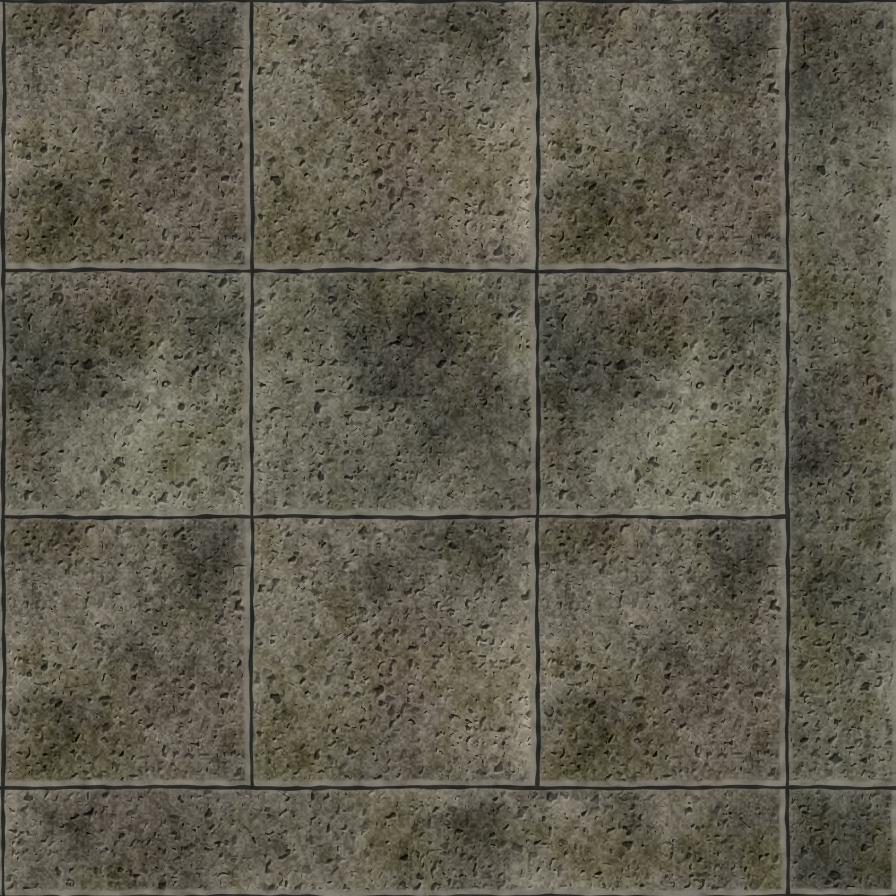
This texture is drawn by a WebGL 1 fragment shader. Its source:

```glsl
precision highp float;
uniform vec2 u_resolution;

const float TAU = 6.2831853;
const vec3 STONE = vec3(0.420, 0.400, 0.350);
const vec3 OLIVE = vec3(0.325, 0.305, 0.195);
const vec3 UMBER = vec3(0.385, 0.335, 0.300);
const vec3 PALE = vec3(0.530, 0.510, 0.465);
const vec3 JOINT = vec3(0.125, 0.127, 0.120);

vec2 hash2(vec2 p) {
  vec3 q = fract(p.xyx * vec3(0.1031, 0.1030, 0.0973));
  q += dot(q, q.yzx + 33.33);
  return fract((q.xx + q.yz) * q.zy);
}

float noise(vec2 p) {
  vec2 i = floor(p), f = fract(p);
  f = f * f * (3.0 - 2.0 * f);
  float low = mix(hash2(i).x, hash2(i + vec2(1.0, 0.0)).x, f.x);
  float high = mix(hash2(i + vec2(0.0, 1.0)).x, hash2(i + 1.0).x, f.x);
  return mix(low, high, f.y);
}

float fbm(vec2 p) {
  float sum = 0.0, amp = 0.533;
  for (int i = 0; i < 4; i++) {
    sum += amp * noise(p);
    p = p * 2.03 + 17.7;
    amp *= 0.5;
  }
  return sum;
}

// Seamless drift of a joint along its length
float wander(float along, float across) {
  float phase = TAU * across * 2.0;
  return 0.0007 * sin(TAU * 3.0 * along + phase)
       + 0.0004 * sin(TAU * 11.0 * along - phase)
       + 0.0002 * sin(TAU * 31.0 * along + 2.0 * phase);
}

// Start, end and index of the interval holding t
vec3 span(float t, vec3 cuts) {
  if (t < cuts.x) return vec3(0.0, cuts.x, 0.0);
  if (t < cuts.y) return vec3(cuts.x, cuts.y, 1.0);
  if (t < cuts.z) return vec3(cuts.y, cuts.z, 2.0);
  return vec3(cuts.z, 1.0, 3.0);
}

// Depth of scattered, slanted, ragged pits
float pits(vec2 p, float cells, float cover) {
  vec2 g = p * cells;
  g += 0.55 * (vec2(noise(g * 2.6), noise(g * 2.6 + 51.0)) - 0.5);
  vec2 id = floor(g);
  float depth = 0.0;
  for (int j = -1; j <= 1; j++) {
    for (int i = -1; i <= 1; i++) {
      vec2 cell = id + vec2(float(i), float(j));
      vec2 r = hash2(cell), k = hash2(cell + 37.3);
      float angle = 0.7 + 1.6 * (r.y - 0.5);
      vec2 d = g - cell - 0.15 - 0.7 * r;
      d = vec2(dot(d, vec2(cos(angle), sin(angle))), dot(d, vec2(-sin(angle), cos(angle))));
      float radius = mix(0.2, 0.52, k.x * k.x);
      float present = step(k.y, cover * (0.2 + 1.6 * noise(cell * 0.17)));
      float bowl = 1.0 - smoothstep(0.4, 1.0, length(d * vec2(1.0, 1.6)) / radius);
      depth = max(depth, present * (0.35 + 0.65 * r.x * r.x) * bowl);
    }
  }
  return depth;
}

float relief(vec2 p) {
  return max(pits(p, 60.0, 0.85), 0.85 * pits(p + 9.0, 104.0, 0.65));
}

// Soft round patch
float blot(vec2 p, vec2 centre, float radius) {
  return 1.0 - smoothstep(0.0, radius, distance(p, centre));
}

// Weathered stone; stains holds olive, umber and soot amounts
vec3 stoneFace(vec2 p, vec3 stains, float coolness) {
  vec3 color = mix(STONE, STONE * vec3(0.95, 0.98, 0.97), coolness);
  color *= 1.0 + 0.75 * (fbm(p * 6.0 + 29.0) - 0.5);
  stains += vec3(fbm(p * 15.0 + 3.0), fbm(p * 12.0 + 41.0), fbm(p * 13.0 + 73.0));
  stains = smoothstep(0.48, 0.92, stains);
  color = mix(color, OLIVE, 0.65 * stains.x);
  color = mix(color, UMBER, 0.55 * stains.y);
  color *= 1.0 - 0.30 * stains.z;
  color += 0.14 * (fbm(p * vec2(80.0, 36.0)) - 0.5);
  color += 0.09 * (noise(p * 170.0) - 0.5) + 0.14 * (noise(p * 400.0) - 0.5);
  float depth = relief(p);
  float lit = relief(p + vec2(-0.0016, 0.0024)) - depth;
  return color * (1.0 - 0.52 * depth) + 0.12 * clamp(lit, -0.7, 0.6);
}

void main() {
  vec2 uv = gl_FragCoord.xy / u_resolution;
  float px = 1.0 / min(u_resolution.x, u_resolution.y);

  // Slab layout: square field with a strip at the right and bottom
  vec2 p = uv + vec2(-0.004, 0.001);
  p = fract(p + vec2(wander(p.y, p.x), wander(p.x, p.y)));
  vec2 strip = vec2(step(0.875, p.x), step(p.y, 0.122));
  vec3 sx = span(p.x, mix(vec3(0.277, 0.596, 0.875), vec3(0.0, 0.0, 0.875), strip.y));
  vec3 sy = span(p.y, mix(vec3(0.122, 0.424, 0.699), vec3(0.122, 1.0, 1.0), strip.x));
  vec2 fromLow = p - vec2(sx.x, sy.x);
  vec2 toHigh = vec2(sx.y, sy.y) - p;
  vec2 seed = mod(vec2(sx.z, sy.z), 2.0) + 2.0 * strip;

  // Stains gather in the corners of the square slabs
  vec2 f = fromLow / (fromLow + toHigh);
  float field = 1.0 - max(strip.x, strip.y);
  float middle = field * (1.0 - mod(sy.z, 2.0));
  vec3 cornered = vec3(blot(f, vec2(0.12, 0.15), 0.4), blot(f, vec2(0.75, 0.15), 0.5), blot(f, vec2(0.8, 0.87), 0.4));
  vec3 centred = vec3(blot(f, vec2(0.45, 0.9), 0.35), 0.0, blot(f, vec2(0.4, 0.8), 0.4));
  vec3 stains = 0.35 * field * mix(cornered, centred, middle);
  stains.x += 0.4 * strip.y * blot(f, vec2(0.85, 0.35), 0.5);
  vec3 color = stoneFace(fromLow + seed * vec2(3.17, 5.39) + 1.0, stains, max(middle, strip.x));
  color *= 1.03 - 0.12 * strip.x - 0.05 * strip.y - 0.04 * middle;

  // Worn pale rims, strongest at the right and lower edges
  float chip = noise(uv * 85.0);
  float brightRim = 1.0 - smoothstep(0.006, 0.009 + 0.003 * chip, min(toHigh.x, fromLow.y));
  float faintRim = 1.0 - smoothstep(0.003, 0.008, min(fromLow.x, toHigh.y));
  float edge = min(min(fromLow.x, fromLow.y), min(toHigh.x, toHigh.y));
  color += 0.035 * (1.0 - smoothstep(0.0, 0.035, edge));
  color = mix(color, PALE * (0.84 + 0.2 * chip), max(brightRim * (0.65 + 0.3 * chip), 0.35 * faintRim));

  // Dark joints of uneven width
  float halfWidth = 0.0009 + 0.0016 * noise(uv * 70.0 + 7.0);
  float joint = 1.0 - smoothstep(halfWidth - 0.5 * px, halfWidth + px, edge);
  color = mix(color, JOINT * (0.8 + 0.5 * chip), 0.93 * joint);

  gl_FragColor = vec4(clamp(color, 0.0, 1.0), 1.0);
}
```
